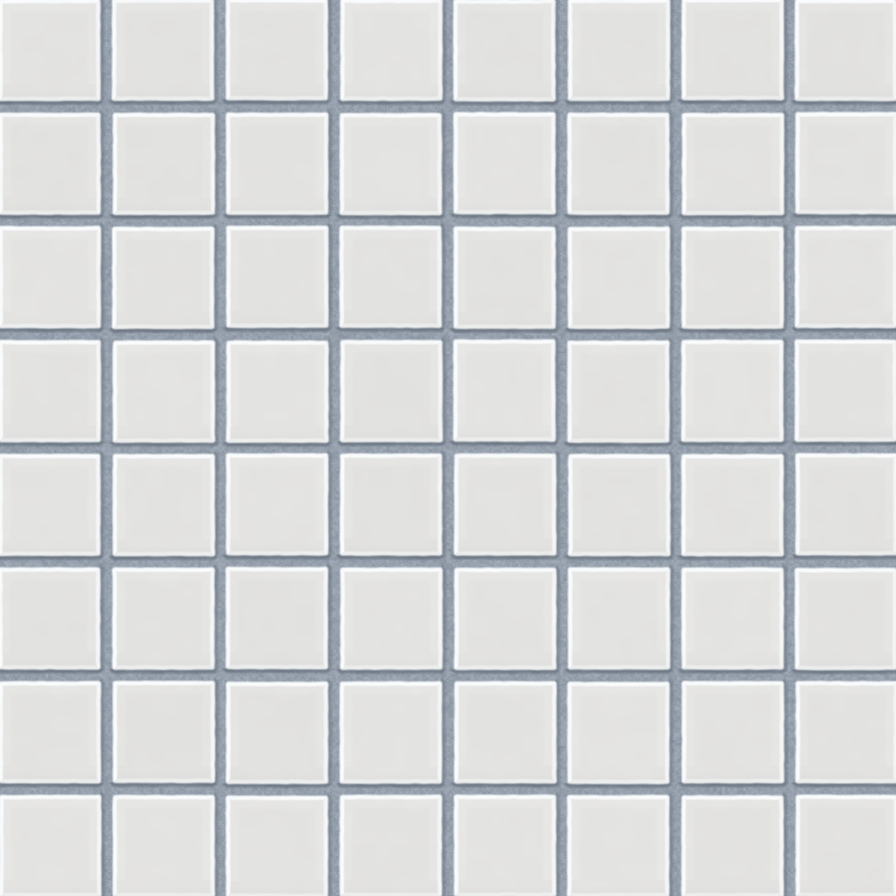
A Shadertoy shader for this pattern:

```glsl
// Glazed white square tiles, eight by eight, with mottled blue-grey grout.

float hash(vec2 p) {
    return fract(sin(dot(p, vec2(127.1, 311.7))) * 43758.5453);
}

float noise(vec2 p) {
    vec2 i = floor(p), f = fract(p);
    f = f * f * (3.0 - 2.0 * f);
    return mix(mix(hash(i), hash(i + vec2(1, 0)), f.x),
               mix(hash(i + vec2(0, 1)), hash(i + vec2(1, 1)), f.x), f.y);
}

float roundedBox(vec2 p, vec2 halfSize, float radius) {
    vec2 q = abs(p) - halfSize + radius;
    return length(max(q, 0.0)) + min(max(q.x, q.y), 0.0) - radius;
}

void mainImage(out vec4 fragColor, in vec2 fragCoord) {
    // One unit is one tile pitch; grout lines cross at the canvas centre.
    vec2 p = (fragCoord - 0.5 * iResolution.xy) / (0.127 * iResolution.y);
    float soft = max(0.014, 0.9 / (0.127 * iResolution.y));
    vec2 id = floor(p);

    // Each tile is set slightly off the grid, with a faintly uneven edge.
    vec2 shift = vec2(hash(id), hash(id + 37.0)) - 0.5;
    vec2 q = fract(p) - 0.5 - 0.010 * shift;
    float d = roundedBox(q, vec2(0.449), 0.025);
    d += 0.006 * (noise(p * 14.0) - 0.5);

    // Grout: coarse and fine mottling.
    float grain = 0.55 * noise(p * 38.0) + 0.45 * noise(p * 75.0 + 19.0);
    vec3 grout = mix(vec3(0.53, 0.57, 0.62), vec3(0.65, 0.69, 0.74), grain);

    // Shadow below and to the right of each tile.
    float below = smoothstep(0.43, 0.455, -q.y);
    float right = smoothstep(0.43, 0.455, q.x);
    float shadow = max(below * 0.95, right * 0.6) * (1.0 - smoothstep(0.015, 0.05, d));
    shadow *= 0.7 + 0.3 * noise(p * 9.0 + 5.0);
    grout = mix(grout, vec3(0.42, 0.46, 0.51), shadow);

    // Glaze: flat face with a barely lighter, softly bevelled margin.
    float face = 0.886 + 0.008 * (hash(id + 11.0) - 0.5) + 0.006 * (noise(p * 7.0) - 0.5);
    vec3 glaze = face * vec3(1.003, 1.002, 0.994);
    float margin = smoothstep(-0.13, -0.09, d);
    glaze += 0.012 * margin * (0.5 + 0.5 * sign(q.y + 0.3));
    glaze -= 0.014 * smoothstep(0.34, 0.43, -q.y);

    // Bright rim, strongest along the top and left edges.
    float side = abs(q.x) > abs(q.y) ? (q.x < 0.0 ? 1.0 : 0.75)
                                     : (q.y > 0.0 ? 1.0 : 0.5);
    float rim = smoothstep(-0.05, -0.025, d) * side;
    rim *= 0.85 + 0.3 * noise(p * 6.0 + 23.0);
    glaze = mix(glaze, vec3(0.975, 0.985, 0.99), clamp(rim, 0.0, 1.0));

    vec3 colour = mix(glaze, grout, smoothstep(-soft, soft, d));
    fragColor = vec4(colour, 1.0);
}
```
